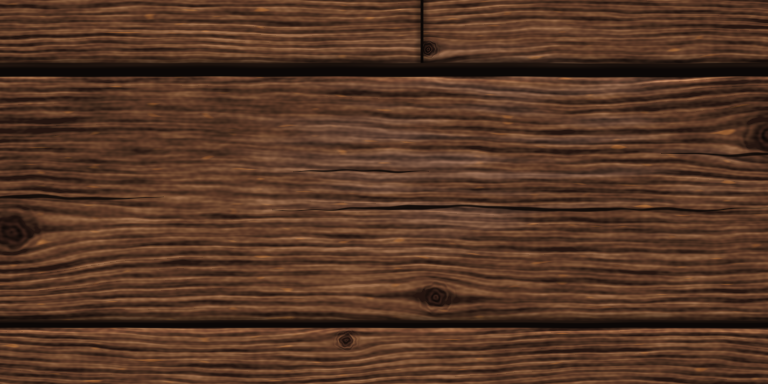
Reproduce this texture procedurally as a Shadertoy shader.

```glsl
// Weathered brown planks with dark seams, wavy raised grain, knots and long cracks.
#define UPPER_SEAM 0.818
#define LOWER_SEAM 0.156
#define BUTT_JOINT 1.099
#define GRAIN_LINES 40.0
#define GRAIN_DEPTH 0.46
#define FIBRE_DEPTH 0.30
#define SHEEN 0.55
#define BRIGHTNESS 0.64

const vec3 SOOT = vec3(0.045, 0.028, 0.022);
const vec3 DARK = vec3(0.14, 0.08, 0.06);
const vec3 UMBER = vec3(0.25, 0.16, 0.11);
const vec3 BROWN = vec3(0.36, 0.22, 0.15);
const vec3 TAN = vec3(0.47, 0.31, 0.20);
const vec3 HONEY = vec3(0.60, 0.42, 0.29);
const vec3 GREY = vec3(0.42, 0.31, 0.27);

// Knots: centre, radius. Cracks: start, end, height, half width.
const vec3 KNOTS[5] = vec3[5](vec3(0.03, 0.396, 0.060), vec3(1.135, 0.227, 0.034),
    vec3(0.902, 0.113, 0.022), vec3(1.115, 0.872, 0.020), vec3(2.01, 0.648, 0.060));
const vec4 CRACKS[4] = vec4[4](vec4(0.70, 2.05, 0.457, 0.0055), vec4(-0.1, 0.43, 0.490, 0.005),
    vec4(1.72, 2.1, 0.598, 0.005), vec4(0.76, 1.12, 0.548, 0.003));

vec2 gradientAt(vec2 cell) {
    vec3 h = fract(cell.xyx * vec3(0.1031, 0.1030, 0.0973));
    h += dot(h, h.yzx + 33.33);
    float a = 6.2832 * fract((h.x + h.y) * h.z);
    return vec2(cos(a), sin(a));
}

// Gradient noise, roughly -1 to 1
float noise(vec2 p) {
    vec2 i = floor(p), f = p - i, u = f * f * f * (f * (f * 6.0 - 15.0) + 10.0);
    vec2 e = vec2(0.0, 1.0);
    float low = mix(dot(gradientAt(i), f), dot(gradientAt(i + e.yx), f - e.yx), u.x);
    float high = mix(dot(gradientAt(i + e), f - e), dot(gradientAt(i + e.yy), f - e.yy), u.x);
    return 1.4 * mix(low, high, u.y);
}

float plankId(vec2 p) {
    if (p.y > UPPER_SEAM) return p.x < BUTT_JOINT ? 3.0 : 2.0;
    return p.y > LOWER_SEAM ? 1.0 : 0.0;
}

// Five-step wood palette
vec3 woodColor(float t) {
    t = clamp(t, 0.0, 1.0) * 4.0;
    vec3 c = mix(DARK, UMBER, clamp(t, 0.0, 1.0));
    c = mix(c, BROWN, clamp(t - 1.0, 0.0, 1.0));
    c = mix(c, TAN, clamp(t - 2.0, 0.0, 1.0));
    return mix(c, HONEY, clamp(t - 3.0, 0.0, 1.0));
}

// Darkens a horizontal seam and lights the lip of the plank below it
vec3 addSeam(vec3 col, vec2 p, float height, float halfWidth, float px) {
    float s = p.y - height + 0.002 * noise(vec2(p.x * 5.0, height * 90.0));
    col *= 1.0 + 0.3 * smoothstep(0.012, 0.0, abs(s + halfWidth + 0.008));
    col *= 1.0 - 0.45 * smoothstep(0.025, 0.0, s - halfWidth) * step(0.0, s);
    vec3 groove = mix(SOOT, UMBER * 0.8, 0.7 * smoothstep(0.1, 0.7, s / halfWidth)
        * (0.6 + 0.4 * noise(p * vec2(4.0, 60.0))));
    return mix(col, groove, 1.0 - smoothstep(-px, px, abs(s) - halfWidth));
}

void mainImage(out vec4 fragColor, in vec2 fragCoord) {
    vec2 p = fragCoord / iResolution.y;
    float px = 1.0 / iResolution.y, id = plankId(p);
    vec2 seed = vec2(17.3, 9.7) * id;

    // Grain height bends around every knot of the same plank
    float flow = p.y, core = 0.0, halo = 0.0, rings = 0.0;
    for (int i = 0; i < 5; i++) {
        vec3 k = KNOTS[i];
        if (plankId(k.xy) != id) continue;
        vec2 d = p - k.xy;
        float area = k.z * k.z, e = dot(d * vec2(0.55, 1.0), d * vec2(0.55, 1.0));
        flow -= d.y * 1.6 * area / (e + 1.6 * area);
        float r = length(d * vec2(0.9, 1.0)) / k.z + 0.18 * noise(d / k.z * 1.7 + k.xy * 30.0);
        core = max(core, 1.0 - smoothstep(0.45, 0.85, r));
        halo = max(halo, 1.0 - smoothstep(0.5, 1.9, r));
        rings += sin(r * 17.0) * (1.0 - smoothstep(0.8, 1.6, r));
    }
    flow += 0.035 * noise(p * vec2(0.9, 2.2) + seed) + 0.007 * noise(p * vec2(3.5, 11.0) + seed);
    flow += 0.0025 * noise(p * vec2(13.0, 26.0) + seed);

    // Raised grain: uneven dark lines, each with a lit edge
    float g = flow * (GRAIN_LINES + (id == 1.0 ? 0.0 : 9.0)), f = fract(g);
    float vary = noise(vec2(p.x * 2.3, floor(g) * 7.37) + seed);
    float w = 0.27 + 0.12 * vary;
    float line = 1.0 - smoothstep(w * 0.25, w + 0.1, abs(f - 0.5));
    float lit = smoothstep(0.2, 0.0, abs(f - 0.5 + w + 0.06));
    float worn = smoothstep(0.5, 0.0, length((p - vec2(0.55, 0.64)) * vec2(0.7, 1.7)));
    float strength = (0.8 + 0.4 * vary) * (1.0 - 0.55 * worn);

    // Fine fibres, speckle and broad stains
    float fibre = noise(vec2(p.x * 9.0, flow * 105.0) + seed);
    float streak = noise(vec2(p.x * 2.6, flow * 34.0) + seed + 40.0);
    float speck = noise(p * vec2(55.0, 110.0));
    float stain = noise(p * vec2(1.4, 4.0) + seed + 8.0);
    float t = BRIGHTNESS + FIBRE_DEPTH * (fibre + 0.55 * streak) + 0.13 * speck + 0.14 * stain;
    t += strength * (0.17 * lit - GRAIN_DEPTH * line) - 0.1 * worn;
    t -= 0.10 * smoothstep(0.55, 1.15, length(p - vec2(1.05, 0.45)));
    t -= 0.28 * halo - 0.12 * rings;
    vec3 col = woodColor(t);

    // Cool sheen in the middle, golden flecks on the ridges
    float cool = smoothstep(0.75, 0.1, length((p - vec2(1.3, 0.62)) * vec2(0.8, 1.9)));
    cool *= smoothstep(-0.3, 0.5, streak + 0.5 * stain);
    col = mix(col, GREY * (0.45 + 0.9 * t), SHEEN * cool);
    float fleck = smoothstep(0.5, 0.8, noise(vec2(p.x * 14.0, flow * 65.0) + 70.0));
    col += vec3(0.17, 0.10, 0.02) * fleck * (1.0 - line);

    // Knot hearts
    col = mix(col, DARK * (0.95 + 0.4 * rings + 0.4 * speck), 0.85 * core);

    // Long tapered cracks
    for (int i = 0; i < 4; i++) {
        vec4 c = CRACKS[i];
        float along = (p.x - c.x) / (c.y - c.x);
        float taper = smoothstep(0.0, 0.3, along) * smoothstep(1.0, 0.7, along);
        float y = p.y - c.z + 0.012 * noise(vec2(p.x * 3.0, c.z * 50.0))
            + 0.004 * noise(vec2(p.x * 14.0, c.z * 80.0));
        float width = c.w * taper * (0.75 + 0.6 * noise(vec2(p.x * 7.0, c.z * 31.0)));
        float cut = (1.0 - smoothstep(-px, px, abs(y) - width)) * step(0.001, taper);
        col = mix(col, SOOT, 0.9 * cut);
    }

    // Seams between planks and the upright joint
    float joint = abs(p.x - BUTT_JOINT) - 0.0035;
    float upper = step(UPPER_SEAM, p.y);
    col *= 1.0 - 0.3 * upper * smoothstep(0.02, 0.0, joint);
    col = mix(col, SOOT, upper * (1.0 - smoothstep(-px, px, joint)));
    col = addSeam(col, p, UPPER_SEAM, 0.018, px);
    col = addSeam(col, p, LOWER_SEAM, 0.010, px);
    fragColor = vec4(clamp(col, 0.0, 1.0), 1.0);
}
```
